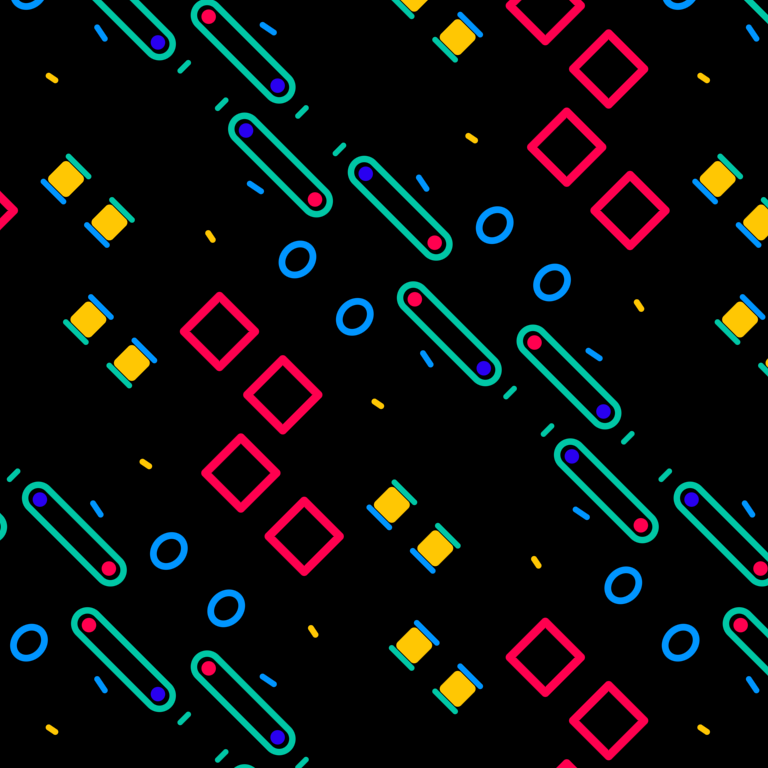
Write a three.js fragment shader that draws this pattern.

```glsl
// Diagonal confetti of capsules, rings, square frames and dashes on black.
// A square cell turned by 45 degrees is folded along one axis, then the same
// half-cell motif is drawn in two rows: one direct, one flipped and shifted.
varying vec2 vUv;

const float CELL = 0.6;                     // side of the turned cell
const vec2 ORIGIN = vec2(0.2879, 0.9123);   // point on a mirror line
const float SOFT = 0.0011;                  // half width of the smoothed edge

const vec3 BLACK = vec3(0.0);
const vec3 GREEN = vec3(0.0, 0.78, 0.65);
const vec3 RED = vec3(1.0, 0.0, 0.31);
const vec3 BLUE = vec3(0.0, 0.585, 1.0);
const vec3 YELLOW = vec3(1.0, 0.78, 0.01);
const vec3 INDIGO = vec3(0.16, 0.0, 0.94);

// Distance to a segment centred at zero, reaching from -halfSpan to halfSpan
float segment(vec2 p, vec2 halfSpan) {
  float t = dot(p, halfSpan) / dot(halfSpan, halfSpan);
  return length(p - halfSpan * clamp(t, -1.0, 1.0));
}

float roundBox(vec2 p, float halfSide, float radius) {
  vec2 q = abs(p) - halfSide + radius;
  return length(max(q, 0.0)) + min(max(q.x, q.y), 0.0) - radius;
}

// First-order distance to the outline of an ellipse
float ellipse(vec2 p, vec2 radii) {
  float k = length(p / radii);
  return k * (k - 1.0) / max(length(p / (radii * radii)), 0.0001);
}

float outline(float d, float halfWidth) {
  return abs(d) - halfWidth;
}

vec3 paint(vec3 base, vec3 ink, float d) {
  return mix(base, ink, 1.0 - smoothstep(-SOFT, SOFT, d));
}

// Repeat the cell, mirrored along x
vec2 foldCell(vec2 p) {
  vec2 q = mod(p + 0.5 * CELL, CELL) - 0.5 * CELL;
  return vec2(abs(q.x), q.y);
}

vec3 drawMotif(vec3 color, vec2 p) {
  // Capsule outline with a dot at each end
  vec2 c = p - vec2(0.1446, -0.0352);
  float capsule = segment(c, vec2(0.0663, 0.0)) - 0.0172;
  color = paint(color, GREEN, outline(capsule, 0.0042));
  vec3 dotInk = c.x < 0.0 ? INDIGO : RED;
  color = paint(color, dotInk, length(vec2(abs(c.x) - 0.0635, c.y)) - 0.0094);

  // Slightly oval ring
  float ring = ellipse(p - vec2(0.2472, -0.1066), vec2(0.0182, 0.0219));
  color = paint(color, BLUE, outline(ring, 0.0044));

  // Square frame
  float frame = roundBox(p - vec2(0.2417, -0.2447), 0.0326, 0.0);
  color = paint(color, RED, outline(frame, 0.0055));

  // Solid block between two bars
  vec2 b = p - vec2(0.0400, -0.2456);
  color = paint(color, YELLOW, roundBox(b, 0.0184, 0.0065));
  float bar = segment(vec2(b.x, abs(b.y) - 0.0231), vec2(0.0184, 0.0)) - 0.0037;
  color = paint(color, b.y > 0.0 ? GREEN : BLUE, bar);

  // Loose dashes
  float greenDash = segment(p - vec2(0.0345, -0.0334), vec2(0.0, 0.0074));
  float blueDash = segment(p - vec2(0.1422, -0.0790), vec2(0.0087, 0.0017));
  float yellowDash = segment(p - vec2(0.1459, -0.1655), vec2(0.0051, -0.0010));
  color = paint(color, GREEN, greenDash - 0.0036);
  color = paint(color, BLUE, blueDash - 0.0038);
  return paint(color, YELLOW, yellowDash - 0.0039);
}

void main() {
  // Turned axes: x runs down-right, y runs up-right
  vec2 d = vUv - ORIGIN;
  vec2 p = vec2(d.x - d.y, d.x + d.y) * sqrt(0.5);

  vec3 color = drawMotif(BLACK, foldCell(p));
  vec2 flipped = vec2(p.x - 0.25 * CELL, -p.y);
  color = drawMotif(color, foldCell(flipped));
  gl_FragColor = vec4(color, 1.0);
}
```
